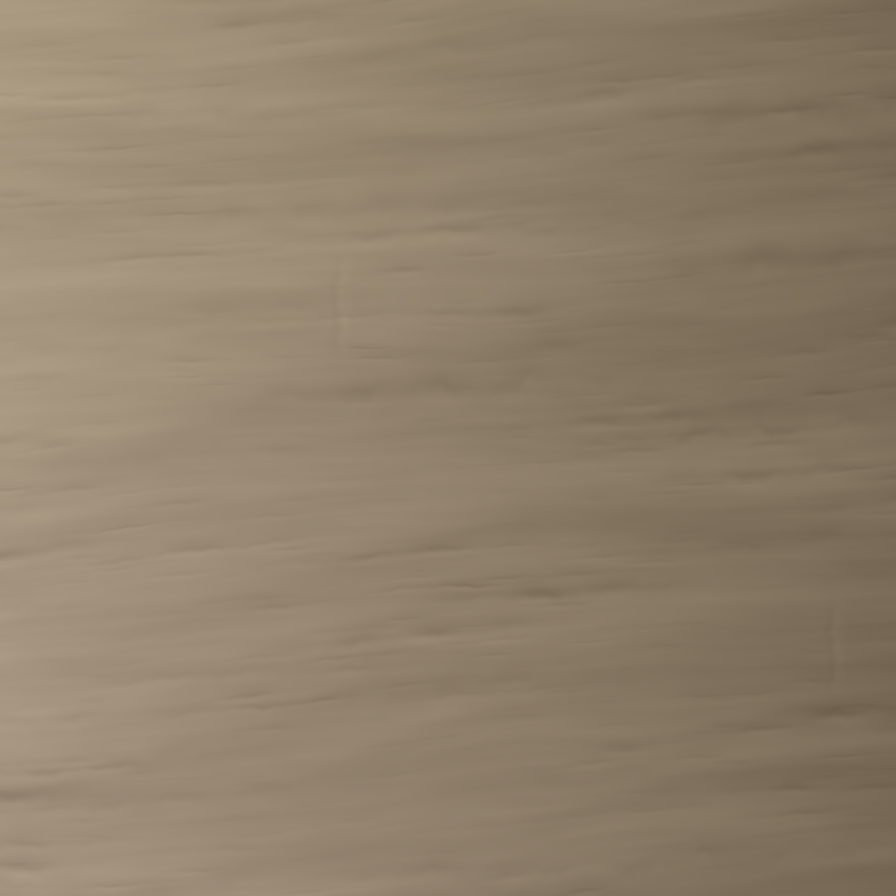
Write a Shadertoy shader that draws this texture.

```glsl
float hash(vec2 p) {
    p = fract(p * vec2(0.1731, 0.2397));
    p += dot(p, p.yx + 23.45);
    return fract(p.x * p.y * 7.31);
}

// Broad soft bands: warped, skewed sines layered over several scales
float bands(vec2 p) {
    float sum = 0.0, amplitude = 1.0, frequency = 31.0;
    for (int i = 0; i < 7; i++) {
        float k = float(i);
        float bend = 1.5 * sin(p.x * (2.7 + 1.9 * k) + p.y * 13.0 + k * 2.4)
                   + 0.8 * sin(p.x * (6.0 + 3.3 * k) - p.y * 31.0 + k * 4.1);
        float fade = 0.55 + 0.45 * sin(p.x * (4.3 + 1.5 * k) + p.y * 9.0 + k * 1.9);
        float phase = p.y * frequency + bend + k * 1.3;
        sum += amplitude * fade * sin(phase + 0.5 * sin(phase));
        amplitude *= 0.74;
        frequency *= 1.53;
    }
    return sum;
}

// Scattered creases, dark with a pale lower lip and a soft shadow above
float creases(vec2 p, vec2 size) {
    vec2 cell = floor(p / size);
    float sum = 0.0;
    for (int y = -1; y <= 1; y++)
    for (int x = -1; x <= 1; x++) {
        vec2 id = cell + vec2(x, y);
        float a = hash(id + 11.3), b = hash(id + 47.9), c = hash(id + 83.1);
        vec2 d = p - (id + vec2(a, b)) * size;
        float reach = size.x * mix(0.4, 1.0, c);
        float width = size.y * mix(0.05, 0.14, hash(id + 29.7));
        float wobble = sin(d.x * 43.0 + a * 6.3) + 0.6 * sin(d.x * 117.0 + b * 6.3)
                     + 0.4 * sin(d.x * 261.0 + c * 6.3);
        float offset = (d.y - d.x * (c - 0.5) * 0.05 + wobble * size.y * 0.03) / width;
        float envelope = 1.0 - smoothstep(0.0, 1.0, abs(d.x) / reach);
        envelope *= 0.7 + 0.3 * sin(d.x * 71.0 + b * 9.0);
        float profile = 0.55 * exp(-pow(offset + 1.9, 2.0) * 0.6) - exp(-offset * offset);
        profile -= 0.35 * exp(-pow(offset - 1.5, 2.0) * 0.2);
        sum += profile * envelope * hash(id + 61.7);
    }
    return sum;
}

// Faint upright joints, at most one in each row
float joints(vec2 p) {
    float row = floor(p.y / 0.14);
    float along = fract(p.y / 0.14);
    float d = p.x - hash(vec2(row, 5.7)) + 0.002 * sin(p.y * 90.0) + 0.001 * sin(p.y * 310.0);
    float ends = smoothstep(0.0, 0.3, along) * smoothstep(1.0, 0.7, along);
    float present = step(0.55, hash(vec2(row, 31.2)));
    return present * ends * (exp(-pow((d - 0.007) / 0.007, 2.0)) - exp(-pow(d / 0.005, 2.0)));
}

void mainImage(out vec4 fragColor, in vec2 fragCoord) {
    vec2 uv = fragCoord / iResolution.xy;

    // Grain rises gently to the right
    vec2 grain = vec2(uv.x, uv.y - 0.075 * uv.x);
    grain.y += 0.006 * sin(uv.x * 5.0 + uv.y * 7.0);

    // Light falls off from left to right, warmer at the top
    vec3 color = mix(vec3(0.653, 0.589, 0.502), vec3(0.479, 0.422, 0.346), uv.x);
    color += (uv.y - 0.5) * vec3(0.024, 0.025, 0.008) * (1.2 - uv.x);
    color -= 0.035 * smoothstep(0.6, 1.4, length(uv - vec2(0.3, 0.65)));

    // Surface relief
    float relief = 0.0165 * bands(grain);
    float patches = 0.65 + 0.35 * sin(grain.x * 7.0 + 2.0 * sin(grain.y * 17.0));
    relief += 0.03 * creases(grain + 8.1, vec2(0.45, 0.1));
    relief += 0.042 * patches * creases(grain, vec2(0.26, 0.045));
    relief += 0.03 * patches * creases(grain + 3.7, vec2(0.1, 0.025));
    relief += 0.012 * joints(grain);

    // Small cloudy mottling
    vec2 m = uv * vec2(34.0, 75.0);
    relief += 0.003 * sin(m.x + 2.0 * sin(m.y * 0.7)) * sin(m.y + 1.8 * sin(m.x * 0.6));

    color += relief * vec3(1.0, 0.98, 0.92);
    fragColor = vec4(clamp(color, 0.0, 1.0), 1.0);
}
```
